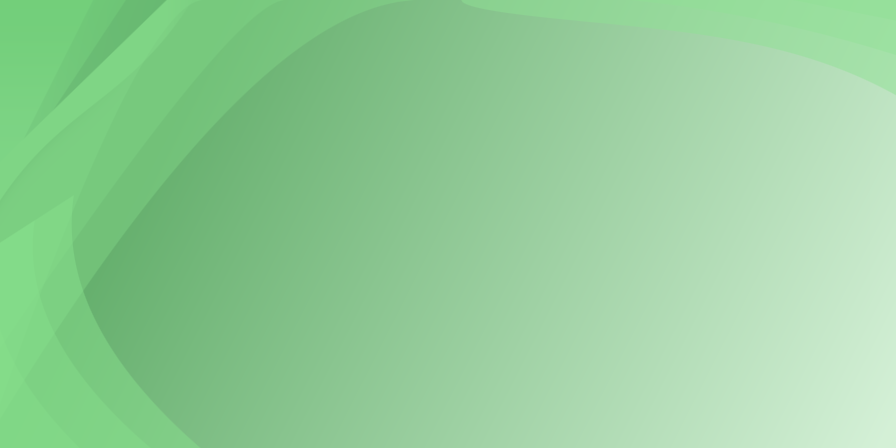
A Shadertoy shader for this background:

```glsl
// Antialiased coverage of the region where f is positive
float cover(float f) {
    return clamp(0.5 + f / max(fwidth(f), 1e-5), 0.0, 1.0);
}

// Arc bowing towards the upper left: x position at depth d below the top
float arcX(float start, float slope, float bend, float d) {
    return start - slope * d - bend * sqrt(max(d, 0.0));
}

void mainImage(out vec4 fragColor, in vec2 fragCoord) {
    vec2 p = fragCoord / iResolution.y;
    p.x *= 2.0 * iResolution.y / iResolution.x;
    float x = p.x;
    float d = 1.0 - p.y;
    vec3 leaf = vec3(0.53, 0.88, 0.55);
    vec3 mint = vec3(0.56, 0.88, 0.58);
    vec3 shade = vec3(0.39, 0.69, 0.43);

    // Diagonal backdrop
    float t = clamp(0.515 * x - 0.262 * p.y - 0.009, 0.0, 1.0);
    vec3 color = mix(vec3(0.40, 0.69, 0.43), vec3(0.83, 0.94, 0.84), t);

    // Nested arcs on the left
    color = mix(color, leaf, 0.35 * cover(arcX(0.94, 0.22, 0.759, d) - x));
    color = mix(color, leaf, 0.25 * cover(arcX(0.638, 0.53, 0.256, d) - x));
    color = mix(color, leaf, 0.25 * cover(arcX(0.456, 0.20, 0.29, d) - x));

    // Bright ribbon with a soft crease under it
    float crease = 0.448 + x * (-1.5 + x * (3.4 - 5.43 * x)) - d;
    float ribbon = cover(crease) * (1.0 - smoothstep(0.36, 0.46, x));
    color = mix(color, leaf, 0.35 * ribbon);
    float creaseShadow = exp(-abs(crease) * 60.0) * (1.0 - cover(crease));
    color = mix(color, shade, 0.2 * creaseShadow * (1.0 - smoothstep(0.1, 0.35, x)));

    // Folded corner with two dark wedges
    float fold = 0.372 - 1.03 * d - x;
    vec3 corner = mix(vec3(0.45, 0.81, 0.48), vec3(0.49, 0.83, 0.52), smoothstep(0.0, 0.35, d));
    float wedge = x - 0.208 + 0.5 * d;
    corner = mix(corner, shade, cover(wedge) * (0.22 + 1.5 * clamp(wedge, 0.0, 0.16)));
    corner = mix(corner, shade, 0.45 * cover(x - 0.281 + 0.66 * d));
    color = mix(color, corner, cover(fold));

    // Overlapping sheets in the lower left
    float below = cover(d - 0.542 + 0.645 * x);
    vec3 sag = d - vec3(0.5, 0.55, 0.61);
    vec3 sheetX = vec3(0.16, 0.073, -0.02) + vec3(1.15, 1.3, 1.3) * sag * sag;
    color = mix(color, leaf, 0.48 * below * cover(sheetX.x - x));
    color = mix(color, leaf, 0.40 * below * cover(sheetX.y - x));
    color = mix(color, leaf, 0.35 * cover(sheetX.z - x) * step(0.61, d));

    // Sweeping bands in the upper right
    vec3 u = max(x - vec3(1.03, 1.406, 1.77), 0.0);
    float outer = 0.09 * sqrt(u.x) + 0.14 * u.x * u.x * u.x * u.x;
    float middle = u.y * (0.1 + 0.18 * u.y);
    color = mix(color, mint, 0.50 * cover(outer - d) * step(1.03, x));
    color = mix(color, mint, 0.40 * cover(middle - d) * step(1.406, x));
    color = mix(color, mint, 0.40 * cover(0.2 * u.z - d) * step(1.77, x));

    fragColor = vec4(color, 1.0);
}
```
